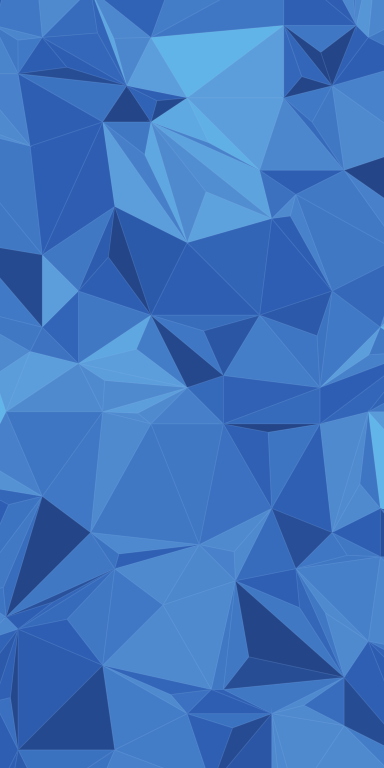
Give the GLSL for this background, as a Shadertoy shader.

```glsl
// Low-poly mesh of flat blue triangles with faint light seams.

vec3 hash3(vec3 p) {
    p = fract(p * vec3(0.1031, 0.1030, 0.0973));
    p += dot(p, p.yxz + 33.33);
    return fract((p.xxy + p.yxx) * p.zyx);
}

vec2 gradientAt(vec2 cell) {
    float angle = 6.2832 * hash3(vec3(cell, 71.0)).x;
    return vec2(cos(angle), sin(angle));
}

float gradientNoise(vec2 p) {
    vec2 i = floor(p), f = p - i, u = f * f * f * (f * (f * 6.0 - 15.0) + 10.0);
    vec2 e = vec2(1, 0);
    float low = mix(dot(gradientAt(i), f), dot(gradientAt(i + e), f - e), u.x);
    float high = mix(dot(gradientAt(i + e.yx), f - e.yx), dot(gradientAt(i + 1.0), f - 1.0), u.x);
    return mix(low, high, u.y);
}

// Uniform rank 0..1 to blue, from navy to pale cyan.
vec3 blueTone(float rank) {
    vec3 c = mix(vec3(0.14, 0.27, 0.53), vec3(0.18, 0.37, 0.70), smoothstep(0.02, 0.15, rank));
    c = mix(c, vec3(0.25, 0.47, 0.77), smoothstep(0.19, 0.44, rank));
    c = mix(c, vec3(0.31, 0.54, 0.81), smoothstep(0.50, 0.74, rank));
    c = mix(c, vec3(0.36, 0.62, 0.86), smoothstep(0.84, 0.91, rank));
    return mix(c, vec3(0.38, 0.71, 0.91), smoothstep(0.95, 0.98, rank));
}

// Mesh vertex of a cell; coarse steps make some edges line up with the axes.
vec2 meshVertex(vec2 cell) {
    return cell + (floor(hash3(vec3(cell, 5.0)).xy * 6.0) + 0.5) / 6.0;
}

float signedArea(vec2 a, vec2 b, vec2 c) {
    vec2 u = b - a, v = c - a;
    return u.x * v.y - u.y * v.x;
}

float edgeDistance(vec2 p, vec2 a, vec2 b) {
    return signedArea(a, b, p) / max(length(b - a), 1e-4);
}

// Adds one counter-clockwise triangle: premultiplied colour and coverage.
void addTriangle(inout vec4 sum, vec2 p, vec2 a, vec2 b, vec2 c, vec3 seed, float pixel) {
    if (signedArea(a, b, c) < 1e-4) return;
    float d = min(edgeDistance(p, a, b), min(edgeDistance(p, b, c), edgeDistance(p, c, a)));
    float coverage = smoothstep(-pixel, pixel, d);
    if (coverage <= 0.0) return;

    // Neighbours share a base rank; mirroring keeps the spread uniform.
    float rank = hash3(vec3(seed.xy, 19.0)).x + 0.65 * (hash3(seed).y - 0.5);
    rank += 0.5 * gradientNoise((a + b + c) / 9.0);
    rank = 1.0 - abs(1.0 - mod(rank, 2.0));

    float seam = 1.0 - smoothstep(0.0, 0.014, abs(d));
    vec3 color = mix(blueTone(rank), vec3(0.55, 0.72, 0.92), 0.18 * seam);
    sum += vec4(color, 1.0) * coverage;
}

void mainImage(out vec4 fragColor, in vec2 fragCoord) {
    float cellsAcross = 5.3;
    vec2 p = fragCoord / iResolution.x * cellsAcross;
    float pixel = 0.6 * cellsAcross / iResolution.x;
    vec4 sum = vec4(0.0);

    // Four jittered quads can cover this point.
    for (int n = 0; n < 4; n++) {
        vec2 cell = floor(p) - vec2(n % 2, n / 2);
        vec2 q0 = meshVertex(cell), q1 = meshVertex(cell + vec2(1, 0));
        vec2 q2 = meshVertex(cell + 1.0), q3 = meshVertex(cell + vec2(0, 1));

        // Cut along the diagonal that stays inside the quad.
        float cutA = min(signedArea(q0, q1, q2), signedArea(q0, q2, q3));
        float cutB = min(signedArea(q1, q2, q3), signedArea(q1, q3, q0));
        bool turn = cutB > cutA;
        vec2 start = turn ? q1 : q0, end = turn ? q3 : q2;

        for (int half_ = 0; half_ < 2; half_++) {
            vec2 a = half_ == 0 ? start : end;
            vec2 c = half_ == 0 ? end : start;
            vec2 b = half_ == 0 ? (turn ? q2 : q1) : (turn ? q0 : q3);
            vec3 seed = vec3(cell, 31.0 + 10.0 * float(half_));
            vec3 h = hash3(seed);

            // Some triangles fan out into three smaller ones.
            if (h.x < 0.27) {
                vec3 w = 0.25 + hash3(seed + 7.0);
                vec2 hub = (a * w.x + b * w.y + c * w.z) / (w.x + w.y + w.z);
                addTriangle(sum, p, a, b, hub, seed + vec3(0, 0, 1), pixel);
                addTriangle(sum, p, b, c, hub, seed + vec3(0, 0, 2), pixel);
                addTriangle(sum, p, c, a, hub, seed + vec3(0, 0, 3), pixel);
            } else {
                addTriangle(sum, p, a, b, c, seed, pixel);
            }
        }
    }
    fragColor = vec4(sum.rgb / max(sum.a, 1e-3), 1.0);
}
```
